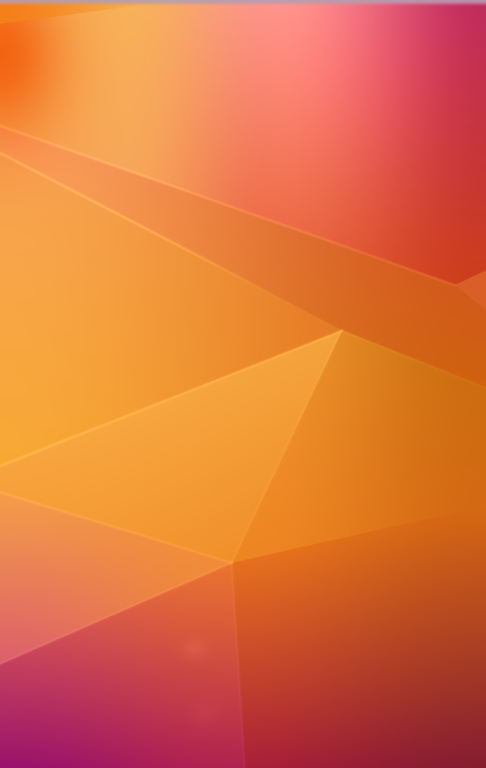
Write a Shadertoy shader that draws this background.

```glsl
// Warm abstract backdrop of large translucent facets, from orange to pink and plum.
// Each facet blends four corner colours; facets are layered with half-plane masks,
// then soft glows and thin light creases are added on top.

// Facet vertices, as fractions of the canvas
const vec2 APEX = vec2(0.704, 0.570);
const vec2 HUB = vec2(0.477, 0.267);
const vec2 NOTCH = vec2(0.936, 0.629);
const vec2 NOTCH_TOP = vec2(1.0, 0.648);
const vec2 NOTCH_LOW = vec2(1.0, 0.596);
const vec2 STRIP_LEFT = vec2(0.0, 0.836);
const vec2 SLOPE_LEFT = vec2(0.0, 0.801);
const vec2 RIDGE_LEFT = vec2(0.0, 0.393);
const vec2 RIDGE_RIGHT = vec2(1.0, 0.495);
const vec2 WEDGE_TOP = vec2(0.0, 0.359);
const vec2 WEDGE_LOW = vec2(0.0, 0.135);
const vec2 FLOOR_RIGHT = vec2(1.0, 0.342);
const vec2 SEAM_END = vec2(0.504, 0.0);
const vec2 SLIVER_LEFT = vec2(0.0, 0.969);
const vec2 SLIVER_RIGHT = vec2(0.370, 1.0);

// Corner colours: bottom left, bottom right, top left, top right
const mat4x3 WING_WEST = mat4x3(.97,.62,.34, .91,.38,.20, .97,.70,.35, .98,.58,.54);
const mat4x3 WING_EAST = mat4x3(.91,.38,.20, .80,.24,.10, .98,.58,.54, .73,.17,.36);
const mat4x3 STRIP = mat4x3(.98,.64,.24, .81,.38,.06, .98,.62,.38, .84,.30,.18);
const mat4x3 SLOPE = mat4x3(.97,.66,.20, .88,.43,.10, .97,.64,.33, .88,.43,.12);
const mat4x3 RIDGE_WEST = mat4x3(.96,.60,.20, .92,.52,.13, .98,.70,.30, .95,.62,.22);
const mat4x3 RIDGE_EAST = mat4x3(.93,.52,.13, .84,.41,.08, .95,.60,.20, .79,.43,.06);
const mat4x3 WEDGE = mat4x3(.86,.37,.42, .93,.50,.25, .96,.62,.28, .95,.58,.20);
const mat4x3 PLUM = mat4x3(.60,.07,.42, .69,.13,.31, .93,.42,.31, .92,.46,.18);
const mat4x3 EMBER = mat4x3(.66,.12,.22, .52,.11,.19, .96,.52,.09, .84,.41,.07);

// Accents
const vec3 FLAME = vec3(0.95, 0.36, 0.04);
const vec3 PINK_LIGHT = vec3(0.07, 0.01, 0.04);
const vec3 SLIVER_DARK = vec3(0.96, 0.50, 0.10);
const vec3 SLIVER_LIGHT = vec3(0.97, 0.70, 0.32);
const vec3 NOTCH_TINT = vec3(0.03, 0.02, 0.05);
const vec3 CREASE_TINT = vec3(0.55, 0.65, 0.50);
const vec3 TOP_EDGE = vec3(0.70, 0.62, 0.70);
const float CREASE_WIDTH = 0.0018;

vec2 toSquare(vec2 q) { return q * vec2(iResolution.x / iResolution.y, 1.0); }

// Smooth mask of the side to the left of the direction a -> b
float leftOf(vec2 uv, vec2 a, vec2 b) {
    vec2 along = normalize(toSquare(b - a)), offset = toSquare(uv - a);
    float pixel = 0.75 / iResolution.y;
    return smoothstep(-pixel, pixel, along.x * offset.y - along.y * offset.x);
}

float below(vec2 uv, vec2 a, vec2 b) { return 1.0 - leftOf(uv, a, b); }

// Four-corner gradient over the box lo..hi
vec3 shade(mat4x3 corners, vec2 uv, vec2 lo, vec2 hi) {
    vec2 t = clamp((uv - lo) / (hi - lo), 0.0, 1.0);
    t.x = t.x * t.x * (3.0 - 2.0 * t.x);
    return corners * vec4((1.0 - t.x) * (1.0 - t.y), t.x * (1.0 - t.y),
                          (1.0 - t.x) * t.y, t.x * t.y);
}

float glow(vec2 uv, vec2 center, vec2 radius) {
    vec2 d = (uv - center) / radius;
    return exp(-dot(d, d));
}

// Thin light line along the segment a-b
float crease(vec2 uv, vec2 a, vec2 b) {
    vec2 p = toSquare(uv - a), s = toSquare(b - a);
    float d = length(p - s * clamp(dot(p, s) / dot(s, s), 0.0, 1.0));
    return exp(-d * d / (CREASE_WIDTH * CREASE_WIDTH));
}

void mainImage(out vec4 fragColor, in vec2 fragCoord) {
    vec2 uv = fragCoord / iResolution.xy;

    // Upper wing
    vec3 west = shade(WING_WEST, uv, vec2(0.25, 0.63), vec2(0.56, 1.0));
    vec3 east = shade(WING_EAST, uv, vec2(0.56, 0.63), vec2(1.0));
    vec3 color = uv.x < 0.56 ? west : east;
    color += PINK_LIGHT * glow(uv, vec2(0.77, 0.92), vec2(0.2, 0.17));

    // Diagonal strip with its small notch, then the slope under it
    float strip = max(below(uv, STRIP_LEFT, NOTCH), below(uv, NOTCH, NOTCH_TOP));
    vec3 stripColor = shade(STRIP, uv, vec2(0.0, 0.5), vec2(1.0, 0.84));
    stripColor += NOTCH_TINT * leftOf(uv, NOTCH, NOTCH_LOW);
    color = mix(color, stripColor, strip);
    color = mix(color, shade(SLOPE, uv, vec2(0.0, 0.39), vec2(1.0, 0.80)), below(uv, SLOPE_LEFT, APEX));

    // Flame at the left and the sliver in the corner
    color = mix(color, FLAME, 0.9 * glow(uv, vec2(0.0, 0.93), vec2(0.13, 0.11)));
    vec3 sliver = mix(SLIVER_DARK, SLIVER_LIGHT, smoothstep(0.0, 0.35, uv.x));
    color = mix(color, sliver, leftOf(uv, SLIVER_LEFT, SLIVER_RIGHT));

    // Ridge split at its apex
    float ridge = min(below(uv, RIDGE_LEFT, APEX), below(uv, APEX, RIDGE_RIGHT));
    vec3 ridgeColor = mix(shade(RIDGE_WEST, uv, vec2(0.0, 0.27), vec2(1.0, 0.57)),
                          shade(RIDGE_EAST, uv, vec2(0.5, 0.27), vec2(1.0, 0.57)),
                          leftOf(uv, APEX, HUB));
    color = mix(color, ridgeColor, ridge);

    // Floor: wedge and plum to the left of the seam, ember to the right
    float ground = max(below(uv, WEDGE_TOP, HUB), below(uv, HUB, FLOOR_RIGHT));
    vec3 groundColor = mix(shade(PLUM, uv, vec2(0.0), vec2(0.49, 0.267)),
                           shade(WEDGE, uv, WEDGE_LOW, vec2(0.477, 0.36)),
                           leftOf(uv, WEDGE_LOW, HUB));
    groundColor = mix(groundColor, shade(EMBER, uv, vec2(0.48, 0.0), vec2(1.0, 0.34)), leftOf(uv, HUB, SEAM_END));
    color = mix(color, groundColor, ground);

    // Creases, faint light spots and the pale top edge
    float light = crease(uv, STRIP_LEFT, NOTCH) + crease(uv, RIDGE_LEFT, APEX);
    light += 1.3 * crease(uv, SLOPE_LEFT, APEX) * (1.0 - smoothstep(0.3, 0.65, uv.x));
    light += 0.6 * (crease(uv, WEDGE_TOP, HUB) + crease(uv, WEDGE_LOW, HUB));
    light += 0.4 * (crease(uv, APEX, HUB) + crease(uv, HUB, SEAM_END) + crease(uv, APEX, RIDGE_RIGHT));
    light += 0.6 * glow(uv, vec2(0.40, 0.155), vec2(0.025, 0.012));
    light += 0.3 * glow(uv, vec2(0.42, 0.07), vec2(0.03, 0.015));
    color += 0.1 * CREASE_TINT * min(light, 1.5);
    color = mix(color, TOP_EDGE, 0.9 * smoothstep(0.991, 0.999, uv.y));
    fragColor = vec4(color, 1.0);
}
```
